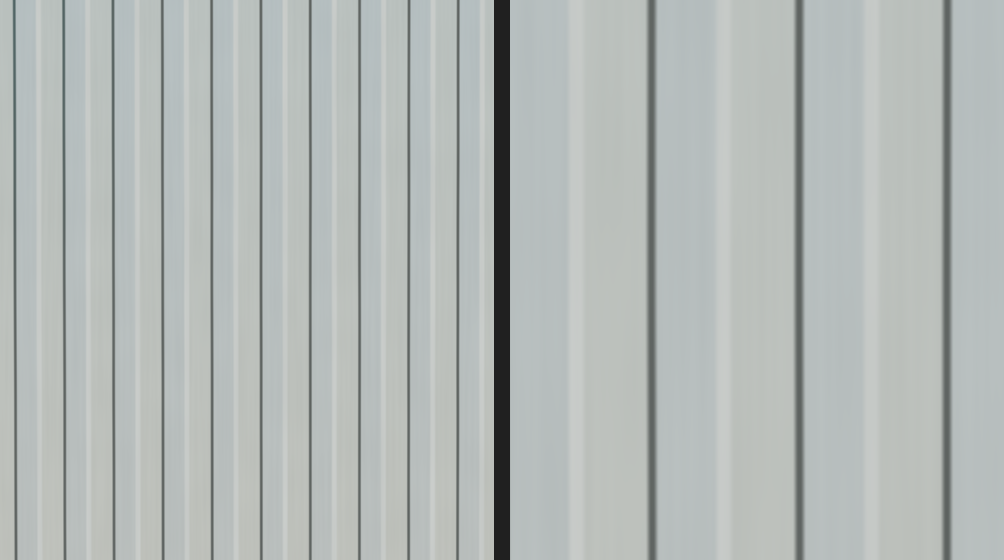
Left: the whole. Right: its middle third, enlarged.
Give the GLSL for this texture, as a WebGL 1 fragment shader.

```glsl
precision highp float;
// Pale grey wallpaper with ten thin dark and ten soft light vertical stripes.
uniform vec2 u_resolution;

vec2 gradient(vec2 cell) {
  float angle = 6.2832 * fract(sin(dot(cell, vec2(12.99, 78.23))) * 4375.85);
  return vec2(cos(angle), sin(angle));
}

float gradientNoise(vec2 p) {
  vec2 i = floor(p), f = fract(p);
  vec2 w = f * f * f * (f * (f * 6.0 - 15.0) + 10.0);
  vec2 e = vec2(1.0, 0.0);
  float low = mix(dot(gradient(i), f), dot(gradient(i + e.xy), f - e.xy), w.x);
  float high = mix(dot(gradient(i + e.yx), f - e.yx), dot(gradient(i + e.xx), f - e.xx), w.x);
  return mix(low, high, w.y);
}

// Soft stripe; the falloff is never narrower than a pixel.
float stripe(float distance, float core, float edge, float pixel) {
  return 1.0 - smoothstep(core, max(edge, core + pixel), abs(distance));
}

void main() {
  vec2 uv = gl_FragCoord.xy / u_resolution;

  // Stripe coordinate: slight lean at the left side and a tiny waver
  float lean = 0.0018 * (1.0 - 2.0 * uv.y) * (1.0 - 1.5 * uv.x);
  float waver = 0.0005 * gradientNoise(uv * vec2(9.0, 5.0));
  float t = (uv.x - 0.0306 - lean - waver) / 0.0996;
  float phase = fract(t);
  float pixel = 10.04 / u_resolution.x;

  // Ground: cooler right of each dark line, warmer left of it
  vec3 color = mix(vec3(0.716, 0.744, 0.746), vec3(0.735, 0.753, 0.738),
                   smoothstep(0.42, 0.56, phase));
  color += mix(vec3(0.008, 0.0, -0.008), vec3(-0.008, 0.002, 0.006), uv.y);

  // Light stripe, fading a little along its length
  float strength = 0.9 + 0.3 * gradientNoise(vec2(floor(t) * 3.7, uv.y * 4.0));
  color = mix(color, vec3(0.785, 0.798, 0.788),
              strength * stripe(phase - 0.488, 0.025, 0.075, pixel));

  // Dark line, tinted teal towards the upper left
  float teal = (1.0 - smoothstep(0.0, 0.4, uv.x)) * smoothstep(0.3, 1.0, uv.y);
  vec3 dark = mix(vec3(0.37, 0.39, 0.38), vec3(0.31, 0.39, 0.39), teal);
  color = mix(color, dark, stripe(fract(t + 0.5) - 0.5, 0.005, 0.049, pixel));

  // Fine vertical ribbing and faint blotches
  color += 0.013 * gradientNoise(uv * vec2(150.0, 4.0));
  color += 0.008 * gradientNoise(uv * vec2(14.0, 12.0) + 31.0);

  gl_FragColor = vec4(color, 1.0);
}
```
